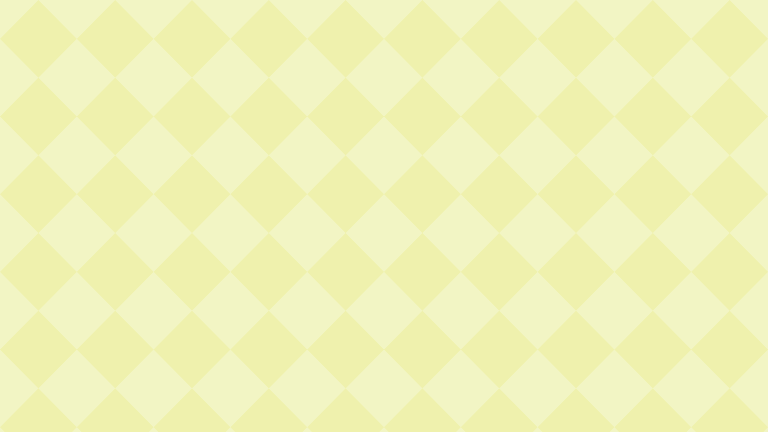
Write a Shadertoy shader that draws this pattern.

```glsl
// Harlequin check: rows of deep pale-yellow diamonds touching tip to tip on a
// lighter ground. Each tile holds one diamond, drawn from its signed distance
// and blended over about one pixel at the edge.

const vec3 GROUND_COLOUR  = vec3(0.950, 0.960, 0.770);
const vec3 DIAMOND_COLOUR = vec3(0.938, 0.947, 0.677);

// Tile width and height, as fractions of the canvas height:
// ten columns on a 16:9 canvas, just over five and a half rows.
const vec2 TILE_SIZE = vec2(0.17778, 0.1798);

// Edge blend width in pixels, so it stays crisp at any size.
const float EDGE_PIXELS = 1.0;

// Signed distance to the diamond that fills the tile around p.
float diamondDistance(vec2 p) {
    vec2 cell = abs(fract(p / TILE_SIZE) - 0.5);
    return (cell.x + cell.y - 0.5) / length(1.0 / TILE_SIZE);
}

void mainImage(out vec4 fragColor, in vec2 fragCoord) {
    // Height units, with the first tile anchored at the top left corner.
    vec2 p = vec2(fragCoord.x, iResolution.y - fragCoord.y) / iResolution.y;

    float halfEdge = 0.5 * EDGE_PIXELS / iResolution.y;
    float ground = smoothstep(-halfEdge, halfEdge, diamondDistance(p));

    fragColor = vec4(mix(DIAMOND_COLOUR, GROUND_COLOUR, ground), 1.0);
}
```
